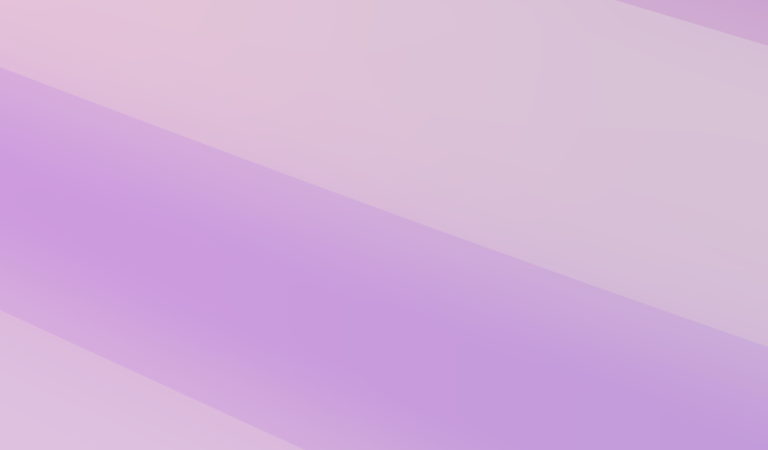
A Shadertoy shader for this background:

```glsl
#define PINK_LIGHT   vec3(0.902, 0.772, 0.850)
#define GREY_LIGHT   vec3(0.843, 0.760, 0.840)
#define LILAC_LIGHT  vec3(0.872, 0.760, 0.873)
#define WARM_VIOLET  vec3(0.802, 0.608, 0.872)
#define COOL_VIOLET  vec3(0.765, 0.608, 0.856)
#define MAUVE        vec3(0.790, 0.610, 0.812)
#define EDGE_TINT    0.56
#define HAZE_TINT    0.24
#define FOLD_DEPTH   0.25
#define HAZE_REACH   0.13

// Tint of a fold: haze outside its edge, a small jump, then a deepening inside
float foldTint(float depth, float pixel) {
    float inside = mix(EDGE_TINT, 1.0, smoothstep(-0.04, FOLD_DEPTH, depth));
    float haze = HAZE_TINT * exp(min(depth, 0.0) / HAZE_REACH);
    return mix(haze, inside, smoothstep(-pixel, pixel, depth));
}

void mainImage(out vec4 fragColor, in vec2 fragCoord) {
    vec2 uv = fragCoord / iResolution.xy;
    float pixel = 1.0 / iResolution.y;

    // Heights of the three slanted edges
    float upperEdge = 0.851 - 0.622 * uv.x - 0.03 * uv.x * (1.0 - uv.x);
    float lowerEdge = 0.311 - 0.783 * uv.x;
    float cornerEdge = 1.0 - 0.51 * (uv.x - 0.80);

    // Pale backdrop, pink to grey, with lilac below the band
    vec3 color = mix(PINK_LIGHT, GREY_LIGHT, smoothstep(-0.1, 1.0, uv.x));
    color = mix(color, LILAC_LIGHT, smoothstep(0.1, -0.1, uv.y - lowerEdge));

    // Wide violet band between the upper and lower edges
    vec3 violet = mix(WARM_VIOLET, COOL_VIOLET, smoothstep(0.0, 1.0, uv.x));
    float band = foldTint(upperEdge - uv.y, pixel)
               * foldTint(uv.y - lowerEdge, pixel);
    color = mix(color, violet, band);

    // Mauve fold in the upper right corner
    float cornerDepth = uv.y - cornerEdge;
    float corner = foldTint(cornerDepth, pixel)
                 * smoothstep(-0.15, 0.0, cornerDepth);
    corner *= mix(0.3, 1.0, smoothstep(-pixel, pixel, cornerDepth));
    color = mix(color, MAUVE, corner);

    fragColor = vec4(color, 1.0);
}
```
